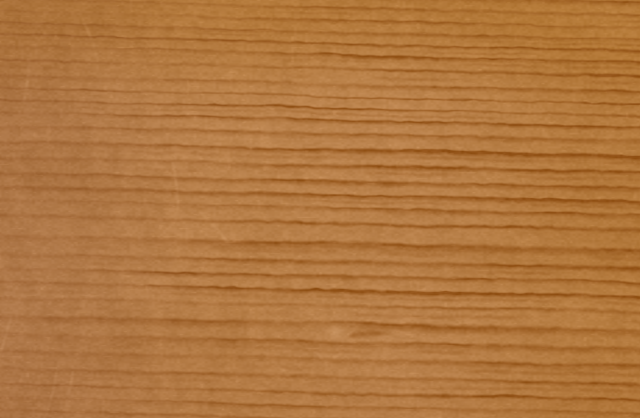
Give the GLSL for this texture, as a WebGL 2 fragment shader.

```glsl
#version 300 es
precision highp float;

uniform vec2 u_resolution;
out vec4 fragColor;

float hash(vec2 p) {
    vec3 q = fract(vec3(p.xyx) * vec3(0.1031, 0.1030, 0.0973));
    q += dot(q, q.yzx + 33.33);
    return fract((q.x + q.y) * q.z);
}

float noise(vec2 p) {
    vec2 i = floor(p), f = fract(p);
    f = f * f * (3.0 - 2.0 * f);
    return mix(mix(hash(i), hash(i + vec2(1, 0)), f.x),
               mix(hash(i + vec2(0, 1)), hash(i + vec2(1, 1)), f.x), f.y);
}

float fbm(vec2 p) {
    float sum = 0.0, amp = 0.5;
    for (int i = 0; i < 4; i++) {
        sum += amp * noise(p);
        p = p * 2.03 + 17.1;
        amp *= 0.5;
    }
    return sum / 0.9375;
}

// Darkness of the growth rings: a soft band under a broken, finer line
float growthRings(vec2 p) {
    vec2 knot = (p - vec2(0.82, 0.2)) * vec2(9.0, 30.0);
    float v = p.y + 0.026 * p.x;
    v += 0.014 * (fbm(vec2(p.x * 1.4, p.y * 3.0) + 4.0) - 0.5);
    v += 0.0035 * (noise(vec2(p.x * 9.0, p.y * 24.0)) - 0.5);
    v += 0.0035 * (noise(vec2(p.x * 45.0, p.y * 70.0)) - 0.5);
    v -= 0.008 * knot.y * exp(-dot(knot, knot));

    float s = v * 26.0 + 0.9 * noise(vec2(v * 10.0, 3.0)) + 2.5 * smoothstep(0.7, 1.05, v);
    float id = floor(s), f = fract(s);
    float width = mix(0.4, 0.7, hash(vec2(id, 7.0)));
    float along = noise(vec2(p.x * 3.0 + id * 5.3, id * 3.7));
    float broken = noise(vec2(p.x * 8.0 + id * 9.1, id * 2.3));
    float strength = mix(0.55, 1.0, hash(vec2(id, 21.0))) * mix(0.5, 1.15, along);
    float edge = 1.0 - smoothstep(0.72, 1.0, f);
    float late = smoothstep(1.0 - width, 0.8, f);
    float line = smoothstep(0.13, 0.0, abs(f - 0.8));
    float dark = (0.68 * late + 0.2 * f) * edge * strength;
    dark += 0.42 * line * strength * smoothstep(0.2, 0.8, broken);

    // Faint secondary bands inside some rings
    float band = smoothstep(0.2, 0.0, abs(f - 0.3 - 0.15 * (along - 0.5)));
    dark += 0.2 * band * step(0.5, hash(vec2(id, 40.0))) * smoothstep(0.3, 0.7, broken);
    return dark * mix(0.6, 1.2, smoothstep(0.0, 1.25, p.x));
}

// Soft tapered fleck with a pale spot on its left
float knotFleck(vec2 p) {
    vec2 q = p - vec2(0.86, 0.2);
    q.y -= 0.12 * q.x - 1.5 * q.x * q.x;
    float taper = 0.009 * smoothstep(-0.04, 0.0, q.x) * smoothstep(0.1, 0.0, q.x);
    float body = smoothstep(taper + 0.005, 0.0, abs(q.y)) * smoothstep(0.0, 0.006, taper);
    vec2 s = (p - vec2(0.805, 0.205)) * vec2(70.0, 90.0);
    return 0.5 * body - 0.3 * exp(-dot(s, s));
}

// Faint pale scuffs, mostly near the left side
float scratches(vec2 p) {
    float sum = 0.0;
    for (int i = 0; i < 9; i++) {
        float n = float(i);
        vec2 center = vec2(1.5 * pow(hash(vec2(n, 2.0)), 2.2), hash(vec2(n, 5.0)));
        float angle = mix(-1.9, -0.6, hash(vec2(n, 9.0)));
        float halfLength = mix(0.02, 0.1, hash(vec2(n, 13.0)));
        vec2 dir = vec2(cos(angle), sin(angle)), q = p - center;
        float t = dot(q, dir);
        float d = abs(dot(q, vec2(-dir.y, dir.x)) + 1.2 * t * t);
        float fade = smoothstep(halfLength, halfLength * 0.4, abs(t));
        sum += smoothstep(0.007, 0.0, d) * fade * (0.3 + 0.7 * noise(p * 60.0 + n));
    }
    return sum;
}

void main() {
    vec2 p = gl_FragCoord.xy / u_resolution.y;

    // Ground tone: greyish haze on the left, pale centre, saturated top and right
    vec3 color = mix(vec3(0.685, 0.468, 0.28), vec3(0.732, 0.512, 0.3),
                     smoothstep(0.0, 0.6, p.x));
    float warm = smoothstep(0.7, 1.0, p.y) + 0.8 * smoothstep(0.9, 1.55, p.x);
    color -= vec3(0.018, 0.026, 0.06) * min(warm, 1.4);
    color -= vec3(0.016, 0.018, 0.016) * smoothstep(0.35, 0.0, p.y);
    color += vec3(0.045, 0.05, 0.06) * (fbm(p * vec2(2.0, 5.0) + 9.0) - 0.5);

    // Rings and knot, roughened by fibre
    float fibre = noise(p * vec2(50.0, 120.0) + 30.0);
    float dark = growthRings(p) * mix(0.8, 1.2, fibre) + knotFleck(p);
    vec3 lateWood = mix(vec3(0.57, 0.33, 0.14), vec3(0.565, 0.31, 0.075),
                        smoothstep(0.0, 0.8, p.x));
    color = mix(color, lateWood, clamp(dark, -0.2, 0.92));

    // Cross ripple and fine grain
    float ripple = noise(vec2(p.x * 30.0 + p.y * 3.0, p.y * 16.0)) - 0.5;
    color += 0.026 * ripple * (1.0 - 0.4 * smoothstep(0.3, 1.3, p.x));
    color += 0.03 * (noise(p * vec2(75.0, 130.0)) - 0.5);
    color += vec3(0.03, 0.032, 0.042) * (noise(p * vec2(150.0, 210.0)) - 0.5);
    color += 0.025 * smoothstep(0.82, 1.0, noise(p * vec2(60.0, 150.0) + 50.0));

    color += vec3(0.04, 0.045, 0.05) * scratches(p);
    fragColor = vec4(clamp(color, 0.0, 1.0), 1.0);
}
```
